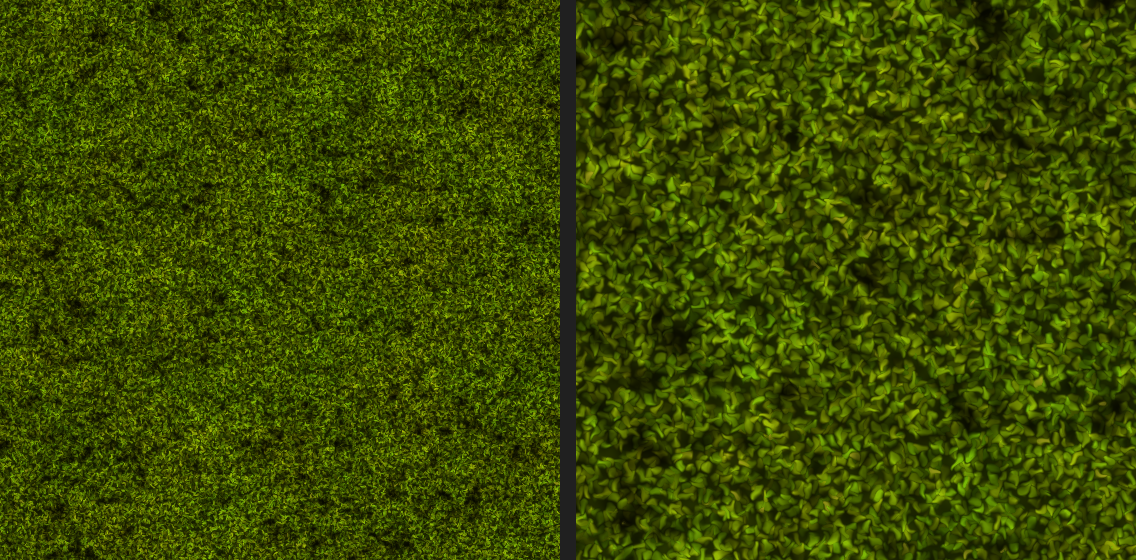
Left: the whole. Right: its middle third, enlarged.
Reproduce this texture procedurally as a Shadertoy shader.

```glsl
#define LEAF_CELLS 128.0
#define LEAF_LENGTH 0.28
#define LEAF_WIDTH 0.21
#define LEAF_LAYERS 3
#define LEAF_CONTRAST 1.4
#define MEAN_GREEN 0.325
#define RED_RATIO 0.78
#define PIT_DEPTH 0.08
#define STRAW_SHARE 0.02
#define STRAW vec3(0.52, 0.50, 0.10)

vec3 hash3(vec2 p) {
    vec3 q = fract(p.xyx * vec3(0.1031, 0.1030, 0.0973));
    q += dot(q, q.yxz + 33.33);
    return fract((q.xxy + q.yzz) * q.zyx);
}

// Gradient noise, about -0.7 to 0.7
float cornerSlope(vec2 cell, vec2 offset) {
    float angle = 6.2832 * hash3(cell).x;
    return dot(vec2(cos(angle), sin(angle)), offset);
}

float gradientNoise(vec2 p) {
    vec2 cell = floor(p), f = p - cell;
    vec2 blend = f * f * f * (f * (f * 6.0 - 15.0) + 10.0);
    vec2 right = vec2(1.0, 0.0), up = vec2(0.0, 1.0);
    float low = mix(cornerSlope(cell, f), cornerSlope(cell + right, f - right), blend.x);
    float high = mix(cornerSlope(cell + up, f - up), cornerSlope(cell + 1.0, f - 1.0), blend.x);
    return mix(low, high, blend.y);
}

// Scattered leaflets: x = brightness of the top one, y = its random tint
vec2 leaflets(vec2 uv, float pixel) {
    float soft = max(0.16, 0.75 * pixel * LEAF_CELLS);
    vec2 bend = vec2(gradientNoise(uv * 170.0 + 7.0), gradientNoise(uv * 170.0 + 53.0));
    vec2 top = vec2(0.0, 0.5);
    for (int layer = 0; layer < LEAF_LAYERS; layer++) {
        float turn = 0.7 * float(layer) + 0.3;
        mat2 spin = mat2(cos(turn), sin(turn), -sin(turn), cos(turn));
        vec2 p = spin * uv * LEAF_CELLS + 0.4 * bend + 317.0 * float(layer + 1);
        vec2 cell = floor(p);
        for (int y = -1; y <= 1; y++)
        for (int x = -1; x <= 1; x++) {
            vec2 id = cell + vec2(x, y);
            vec3 place = hash3(id);
            vec3 look = hash3(id + 71.7);
            float angle = 6.2832 * place.z;
            vec2 axis = vec2(cos(angle), sin(angle));
            vec2 offset = p - id - place.xy;

            // Tapered leaf, paler toward its tip
            float halfLength = LEAF_LENGTH * mix(0.3, 1.4, look.z);
            float along = clamp(dot(offset, axis), -halfLength, halfLength);
            float tip = 0.5 + 0.5 * along / halfLength;
            float width = LEAF_WIDTH * mix(1.2, 0.7, tip);
            float d = length(offset - axis * along);
            float cover = 1.0 - smoothstep(width - soft, width + soft, d);
            float bright = cover * mix(0.2, 1.0, look.x) * mix(0.75, 1.1, tip);
            if (bright > top.x) top = vec2(bright, look.y);
        }
    }
    return top;
}

void mainImage(out vec4 fragColor, in vec2 fragCoord) {
    vec2 uv = fragCoord / iResolution.y;

    // Uneven cushions, slightly wider than tall
    vec2 warp = 0.012 * vec2(gradientNoise(uv * 22.0 + 5.3), gradientNoise(uv * 22.0 + 41.7));
    vec2 p = uv + warp;
    float broad = gradientNoise(p * vec2(4.0, 7.0) + 11.0);
    float clump = gradientNoise(p * vec2(15.0, 23.0) + 27.0);
    float tuft = gradientNoise(p * vec2(42.0, 52.0) + 63.0);
    float grain = gradientNoise(uv * 98.0 + 93.0);

    // Light on the leaflets and shade in the hollows
    vec2 leaf = leaflets(uv, 1.0 / iResolution.y);
    float light = MEAN_GREEN + 0.08 * broad + 0.11 * clump + 0.16 * tuft + 0.20 * grain;
    float hollow = smoothstep(0.2, 0.6, -(0.4 * broad + 0.8 * clump + 0.8 * tuft));
    light = max(light - PIT_DEPTH * hollow, 0.06);
    float green = light * (1.0 + LEAF_CONTRAST * (leaf.x - 0.41));
    green = clamp(green, 0.03, 0.72);

    // Fresh green and olive patches
    float patchTint = gradientNoise(p * vec2(6.0, 8.0) + 130.0) + 0.5 * gradientNoise(p * 24.0 + 170.0);
    float ratio = RED_RATIO + 0.10 * patchTint + 0.18 * (leaf.y - 0.5) + 0.08 * hollow;
    vec3 color = vec3(green * ratio, green, 0.02 * smoothstep(0.4, 0.65, green));

    // Rare dry leaflets
    float dry = step(1.0 - STRAW_SHARE, leaf.y) * smoothstep(0.45, 0.8, leaf.x);
    color = mix(color, STRAW * (0.5 + green), 0.7 * dry);

    fragColor = vec4(color, 1.0);
}
```
